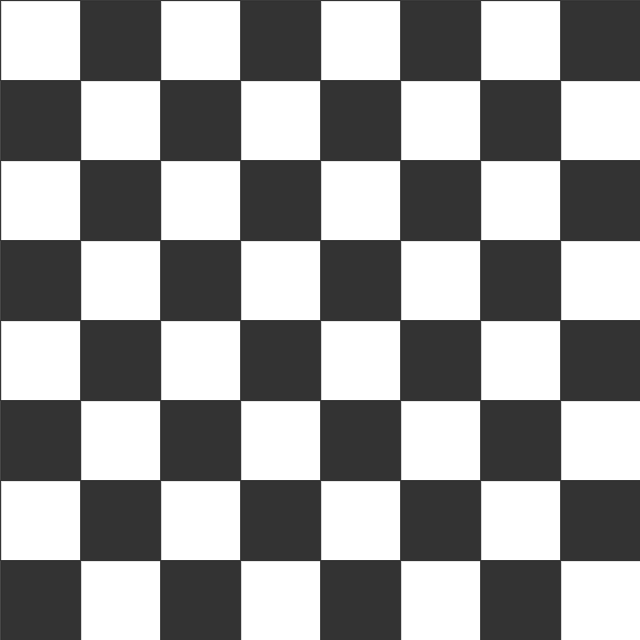
Give the GLSL for this pattern, as a WebGL 2 fragment shader.

```glsl
#version 300 es
precision highp float;

#define CELLS 8.0
#define LINE_WIDTH 0.0015
#define GRID_OFFSET vec2(0.0011, -0.0010)
#define LIGHT_COLOR vec3(1.0)
#define DARK_COLOR vec3(0.2)
#define LINE_COLOR vec3(0.14)

uniform vec2 u_resolution;
out vec4 fragColor;

// Distance to the nearest cell border on each axis, in canvas units
vec2 borderDistance(vec2 cell) {
    return (0.5 - abs(fract(cell) - 0.5)) / CELLS;
}

// Alternating sign per cell on each axis, softened over one pixel
vec2 alternatingSign(vec2 cell, vec2 border, vec2 pixel) {
    vec2 parity = 1.0 - 2.0 * mod(floor(cell), 2.0);
    return parity * clamp(2.0 * border / pixel, 0.0, 1.0);
}

// Share of the pixel covered by a border line on each axis
vec2 lineCoverage(vec2 border, vec2 pixel) {
    vec2 nearEdge = max(border - 0.5 * pixel, vec2(-0.5 * LINE_WIDTH));
    vec2 farEdge = min(border + 0.5 * pixel, vec2(0.5 * LINE_WIDTH));
    return clamp((farEdge - nearEdge) / pixel, 0.0, 1.0);
}

void main() {
    vec2 pixel = 1.0 / u_resolution;
    vec2 cell = (gl_FragCoord.xy * pixel - GRID_OFFSET) * CELLS;
    vec2 border = borderDistance(cell);

    // Checker squares
    vec2 signs = alternatingSign(cell, border, pixel);
    float light = 0.5 - 0.5 * signs.x * signs.y;
    vec3 color = mix(DARK_COLOR, LIGHT_COLOR, light);

    // Thin outlines between squares
    vec2 lines = lineCoverage(border, pixel);
    color = mix(color, LINE_COLOR, max(lines.x, lines.y));

    fragColor = vec4(color, 1.0);
}
```
